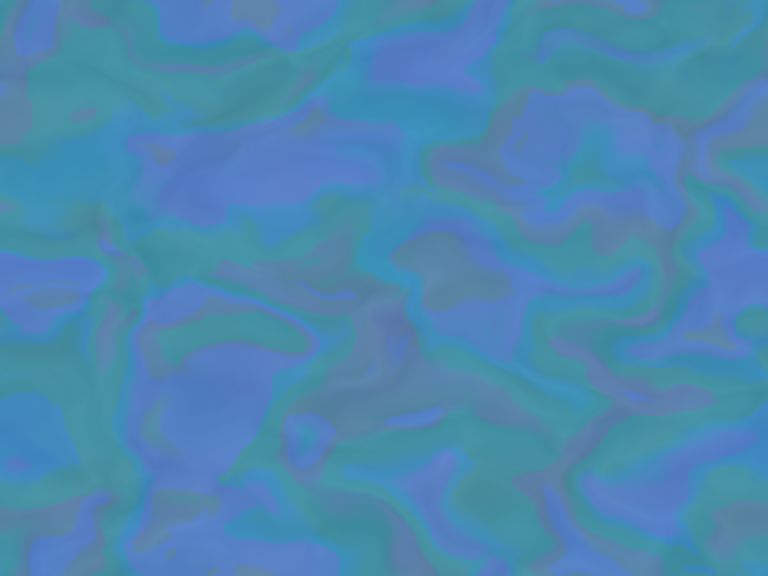
A WebGL 2 fragment shader for this texture:

```glsl
#version 300 es
precision highp float;
// Seamless iridescent clouds: warped drifts of teal, azure, violet and slate.

uniform vec2 u_resolution;
out vec4 fragColor;

const vec3 TEAL = vec3(0.268, 0.562, 0.636);
const vec3 AZURE = vec3(0.248, 0.550, 0.732);
const vec3 VIOLET = vec3(0.332, 0.498, 0.765);
const vec3 SLATE = vec3(0.350, 0.507, 0.658);
const vec3 TINT = vec3(0.022, -0.030, 0.050);  // shift inside the bluer patches

const vec2 CELLS = vec2(4.0, 4.0);     // whole noise cells across the tile
const vec2 ORIGIN = vec2(0.37, 0.61);  // keeps the lattice off the tile border
const float WARP = 0.50;               // broad bend of the drifts, in cells
const float FOLD = 0.11;               // smaller folds on top of the bend
const float ROUGHNESS = 0.24;          // ragged detail along the borders
const float CYCLES = 1.30;             // colour cycles per unit of height
const float PHASE_OFFSET = -0.50;      // lower values favour teal and slate
const float PHASE_DRIFT = 2.4;         // wandering between the two masks
const float EDGE_SHARP = 0.10;
const float EDGE_SOFT = 0.80;
const float MOTTLE = 0.040;
const float TAU = 6.28318;

// Whole-number weights keep the sum exact, so wrapped cells agree
float hash(vec3 p) {
    return fract(sin(dot(p, vec3(127.0, 311.0, 74.0))) * 43758.5453);
}

// Exact whole-number wrap: the half step absorbs rounding in the division
vec2 wrapCell(vec2 cell, vec2 period) {
    return floor(cell - period * floor((cell + 0.5) / period) + 0.5);
}

// Unit gradient at a lattice point that repeats with the period
vec2 gradient(vec2 cell, vec2 period, float seed) {
    float angle = TAU * hash(vec3(wrapCell(cell, period), seed));
    return vec2(cos(angle), sin(angle));
}

// Wrapping gradient noise, roughly -0.7 to 0.7
float noise(vec2 p, float scale, float seed) {
    vec2 period = CELLS * scale;
    p *= scale;
    vec2 i = floor(p);
    vec2 f = p - i;
    vec2 u = f * f * f * (f * (f * 6.0 - 15.0) + 10.0);
    vec2 e = vec2(0.0, 1.0);
    float a = dot(gradient(i, period, seed), f);
    float b = dot(gradient(i + e.yx, period, seed), f - e.yx);
    float c = dot(gradient(i + e.xy, period, seed), f - e.xy);
    float d = dot(gradient(i + e.yy, period, seed), f - e.yy);
    return mix(mix(a, b, u.x), mix(c, d, u.x), u.y);
}

float fbm(vec2 p, float scale, float seed) {
    float sum = 0.0;
    float weight = 1.0;
    for (int octave = 0; octave < 3; octave++) {
        sum += weight * noise(p, scale, seed + float(octave));
        weight *= 0.42;
        scale *= 2.0;
    }
    return sum;
}

// Two-sided mask from a wave, with a border of the given softness
float waveMask(float phase, float softness) {
    float width = mix(EDGE_SHARP, EDGE_SOFT, softness);
    return smoothstep(-width, width, sin(phase));
}

void main() {
    vec2 p = gl_FragCoord.xy / u_resolution * CELLS + ORIGIN;

    // Bend the domain, more to the sides than upward, then fold it
    vec2 bend = vec2(fbm(p, 1.0, 3.0), fbm(p, 1.0, 9.0));
    vec2 q = p + WARP * bend * vec2(1.6, 1.0);
    q += FOLD * vec2(noise(q, 3.0, 63.0), noise(q, 3.0, 67.0));

    // Height field, ragged only in some regions
    float ragged = smoothstep(-0.1, 0.4, noise(p, 1.0, 15.0));
    float height = noise(q, 1.0, 21.0) + 0.38 * noise(q, 2.0, 27.0);
    height += ROUGHNESS * (0.3 + ragged) * fbm(q, 4.0, 33.0);

    // Two loosely linked masks give teal, azure, violet and slate
    float phase = TAU * CYCLES * height + PHASE_OFFSET;
    float drift = PHASE_DRIFT * fbm(q, 1.0, 41.0);
    float blue = waveMask(phase, smoothstep(-0.25, 0.35, noise(q, 2.0, 47.0)));
    float red = waveMask(phase - 1.3 + drift, smoothstep(-0.25, 0.35, noise(q, 2.0, 71.0)));
    vec3 color = mix(mix(TEAL, AZURE, blue), mix(SLATE, VIOLET, blue), red);

    // Slow tint in the bluer patches and faint cloudy shading everywhere
    color += TINT * max(blue, red) * (1.0 - 0.6 * blue * red) * fbm(q, 2.0, 77.0);
    color += MOTTLE * fbm(q, 3.0, 53.0) * vec3(0.8, 1.0, 1.0);
    color += MOTTLE * noise(p, 2.0, 59.0) * vec3(0.7, -0.2, -0.5);
    fragColor = vec4(color, 1.0);
}
```
